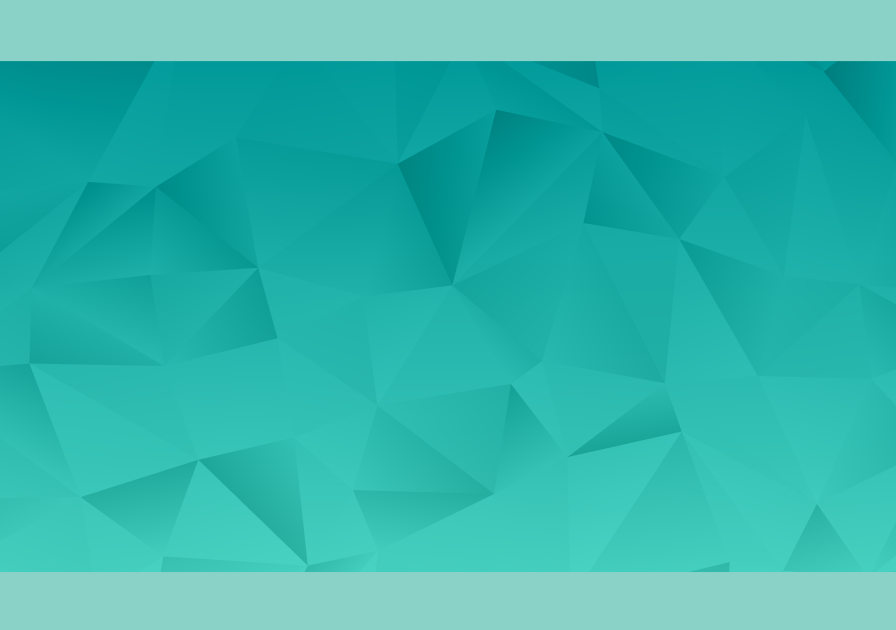
This background is drawn by a WebGL 1 fragment shader. Its source:

```glsl
precision highp float;

uniform vec2 u_resolution;

#define CELL_SIZE 0.168
#define JITTER 0.84
#define SEED vec2(37.0, 11.0)
#define PANEL_BOTTOM 0.092
#define PANEL_TOP 0.903
#define BAND_COLOR vec3(0.54, 0.825, 0.785)
#define TOP_COLOR vec3(0.005, 0.60, 0.60)
#define BOTTOM_COLOR vec3(0.27, 0.81, 0.745)
#define SHADE_DROP vec3(0.12, 0.13, 0.13)
#define LIGHTEST_FACET -0.12

vec3 hash32(vec2 p) {
    vec3 q = fract(p.xyx * vec3(0.1031, 0.1030, 0.0973));
    q += dot(q, q.yxz + 33.33);
    return fract((q.xxy + q.yzz) * q.zyx);
}

float cross2(vec2 a, vec2 b) {
    return a.x * b.y - a.y * b.x;
}

float doubleArea(vec2 a, vec2 b, vec2 c) {
    return cross2(b - a, c - a);
}

vec2 meshVertex(vec2 id) {
    return id + 0.5 + JITTER * (hash32(id + SEED).xy - 0.5);
}

// Returns (shade * coverage, coverage) of one counter-clockwise triangle.
vec2 facet(vec2 p, vec2 a, vec2 b, vec2 c, vec2 id, float pixel) {
    vec3 edgeArea = vec3(doubleArea(b, c, p), doubleArea(c, a, p), doubleArea(a, b, p));
    vec3 edgeDist = edgeArea / vec3(distance(b, c), distance(c, a), distance(a, b));
    float inner = min(edgeDist.x, min(edgeDist.y, edgeDist.z));
    float coverage = clamp(0.5 + inner / pixel, 0.0, 1.0);

    // A linear ramp runs from a dark corner to a clear one.
    vec3 rnd = hash32(id + SEED.yx + 71.0);
    vec3 corners = vec3(1.0, rnd.z, 0.0);
    if (rnd.x > 0.667) corners = corners.yzx;
    else if (rnd.x > 0.333) corners = corners.zxy;
    vec3 bary = clamp(edgeArea / max(doubleArea(a, b, c), 0.0001), 0.0, 1.0);
    float strength = mix(LIGHTEST_FACET, 1.0, rnd.y * rnd.y);
    return vec2(strength * dot(bary, corners), 1.0) * coverage;
}

// Shade of an irregular triangle mesh, measured in cells.
float meshShade(vec2 p, float pixel) {
    vec2 base = floor(p - 0.5);
    vec2 sum = vec2(0.0);
    for (int j = -1; j <= 1; j++) {
        for (int i = -1; i <= 1; i++) {
            vec2 id = base + vec2(float(i), float(j));
            vec2 a = meshVertex(id);
            vec2 b = meshVertex(id + vec2(1.0, 0.0));
            vec2 c = meshVertex(id + vec2(1.0, 1.0));
            vec2 d = meshVertex(id + vec2(0.0, 1.0));
            vec2 firstId = id * vec2(2.0, 1.0);
            vec2 secondId = firstId + vec2(1.0, 0.0);

            // Split along the diagonal that gives the fuller triangles.
            float splitAC = min(doubleArea(a, b, c), doubleArea(a, c, d));
            float splitBD = min(doubleArea(a, b, d), doubleArea(b, c, d));
            if (splitAC > splitBD) {
                sum += facet(p, a, b, c, firstId, pixel);
                sum += facet(p, a, c, d, secondId, pixel);
            } else {
                sum += facet(p, a, b, d, firstId, pixel);
                sum += facet(p, b, c, d, secondId, pixel);
            }
        }
    }
    return sum.x / max(sum.y, 0.001);
}

void main() {
    vec2 uv = gl_FragCoord.xy / u_resolution.y;
    float pixel = 1.0 / u_resolution.y;

    // Faceted vertical gradient
    float height = clamp((uv.y - PANEL_BOTTOM) / (PANEL_TOP - PANEL_BOTTOM), 0.0, 1.0);
    vec3 panel = mix(BOTTOM_COLOR, TOP_COLOR, height);
    panel -= SHADE_DROP * meshShade(uv / CELL_SIZE, pixel / CELL_SIZE);
    panel = clamp(panel, 0.0, 1.0);

    // Plain bands above and below
    float inside = min(uv.y - PANEL_BOTTOM, PANEL_TOP - uv.y);
    float panelMask = clamp(0.5 + inside / pixel, 0.0, 1.0);
    gl_FragColor = vec4(mix(BAND_COLOR, panel, panelMask), 1.0);
}
```
